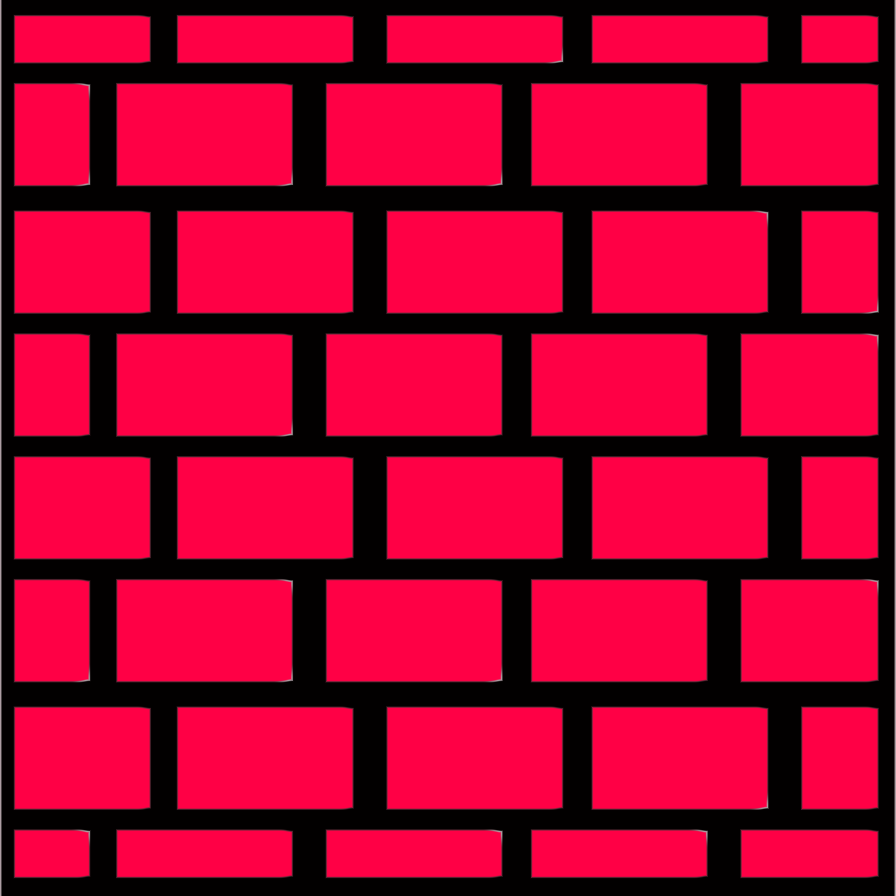
A three.js fragment shader for this pattern:

```glsl
// A flat red brick wall in running bond with wide black joints, cut off by a black border.
// Loops place eight courses of five bricks as clipped boxes; joints vary in a regular rhythm,
// and each brick has a thin dull rim, tapered right-hand corners and a few pale chips.

varying vec2 vUv;

const vec3 RED = vec3(1.0, 0.0, 0.27);
const vec3 MORTAR = vec3(0.008, 0.0, 0.0);
const vec3 RIM = vec3(0.36, 0.17, 0.22);
const vec3 PALE = vec3(0.68, 0.62, 0.64);

const vec2 BRICK = vec2(0.1970, 0.1150);
const vec2 PANEL_MIN = vec2(0.0156, 0.0169);
const vec2 PANEL_MAX = vec2(0.9805, 0.9798);
const float SOFT = 0.0010;

float hash(vec2 cell) {
  return fract(sin(dot(cell, vec2(127.1, 311.7))) * 43758.55);
}

// Top of a course, counted downwards; every fourth joint is wider.
float courseTop(float course) {
  return -0.0443 + 0.1371 * course + 0.0052 * floor((course + 2.0) / 4.0);
}

// Left side of a brick; narrow and wide joints alternate along a course.
float brickLeft(float column, float course) {
  float start = 0.1975 - 0.0677 * mod(course, 2.0);
  float pairShift = 0.4629 * floor(column / 2.0);
  float cutShift = column < 0.0 ? 0.0027 : 0.0;
  return start + pairShift + 0.2339 * mod(column, 2.0) + cutShift;
}

// Signed distance to a box whose height tapers slightly at its right end.
float brickDistance(vec2 p, vec2 low, vec2 high) {
  vec2 halfSize = 0.5 * (high - low);
  float taper = smoothstep(high.x - 0.018, high.x, p.x);
  halfSize.y -= 0.0016 * taper * taper;
  vec2 q = abs(p - 0.5 * (low + high)) - halfSize;
  return max(q.x, q.y);
}

// Strength of a pale chip around one corner, present on a few bricks only.
float cornerChip(vec2 p, vec2 corner, vec2 seed) {
  return step(0.78, hash(seed)) * (1.0 - smoothstep(0.004, 0.022, distance(p, corner)));
}

// Paints one brick over the colour below: dull rim first, then the red face.
vec3 paintBrick(vec3 below, vec2 p, vec2 low, vec2 high, vec2 id) {
  float d = brickDistance(p, low, high);
  float chip = max(cornerChip(p, vec2(high.x, low.y), id + 3.0),
                   cornerChip(p, high, id + 17.0));
  float body = 1.0 - smoothstep(-SOFT, SOFT, d);
  float face = 1.0 - smoothstep(-SOFT, SOFT, d + 0.0011 + 0.0006 * chip);
  vec3 color = mix(below, mix(RIM, PALE, chip), body);
  return mix(color, RED, face);
}

void main() {
  vec2 p = vec2(vUv.x, 1.0 - vUv.y);
  vec3 color = MORTAR;

  // Wall, clipped to the panel
  for (int row = 0; row < 8; row++) {
    for (int col = -1; col < 4; col++) {
      vec2 id = vec2(float(col), float(row));
      vec2 corner = vec2(brickLeft(id.x, id.y), courseTop(id.y));
      vec2 low = max(corner, PANEL_MIN);
      vec2 high = min(corner + BRICK, PANEL_MAX);
      color = paintBrick(color, p, low, high, id);
    }
  }

  // Pale hairlines at the left and right of the canvas
  float side = min(p.x, 1.0 - p.x);
  color = mix(color, PALE, 1.0 - smoothstep(0.0008, 0.0024, side));

  gl_FragColor = vec4(color, 1.0);
}
```
